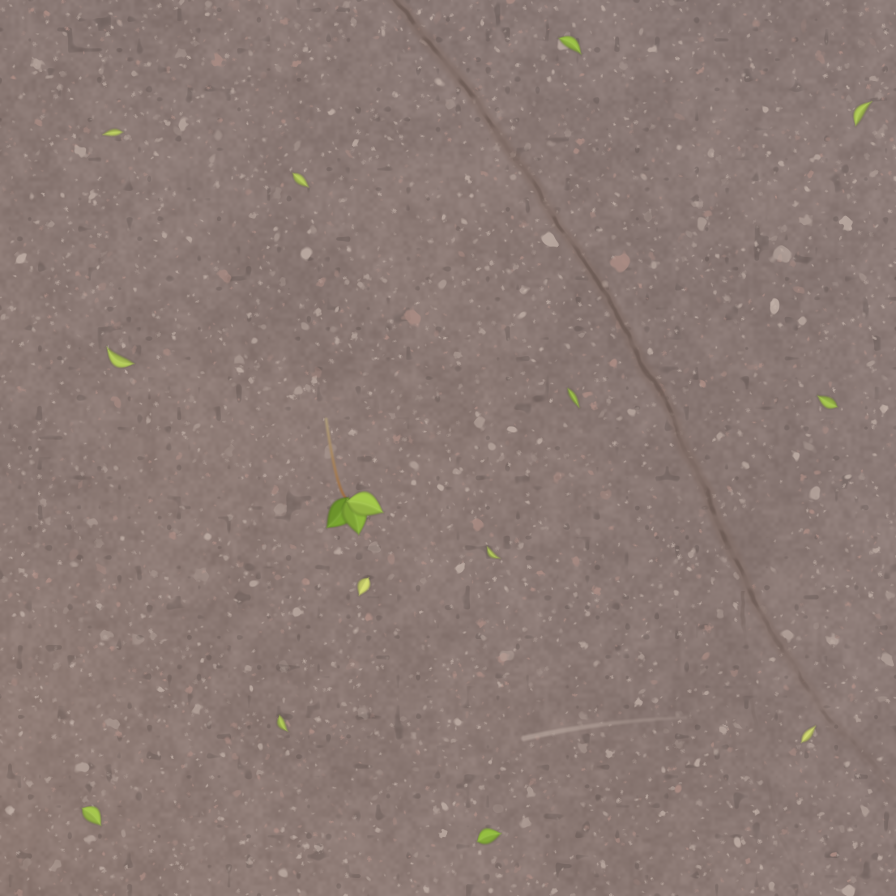
Reproduce this texture procedurally as a Shadertoy shader.

```glsl
// Worn asphalt: a faintly mottled grey-brown ground with soft pale grit, a
// curved forked crack, a pale scrape, small scattered leaves and a green sprig.
// Value noise makes the ground; hashed cells place the grit and the leaves.

#define ASPHALT_LIGHT vec3(0.562, 0.492, 0.472)
#define ASPHALT_DARK  vec3(0.524, 0.456, 0.437)
#define GRIT_PALE     vec3(0.755, 0.690, 0.655)
#define GRIT_PINK     vec3(0.690, 0.560, 0.525)
#define CRACK_COLOR   vec3(0.400, 0.335, 0.310)
#define LEAF_GREEN    vec3(0.500, 0.680, 0.200)
#define LEAF_YELLOW   vec3(0.800, 0.820, 0.430)
#define LEAF_ORANGE   vec3(0.870, 0.570, 0.290)
#define GRAIN_AMOUNT  0.060
#define SOFTNESS      0.0020
#define LEAF_CELLS    4.0

vec3 hash3(vec2 p) {
    vec3 q = fract(p.xyx * vec3(0.1031, 0.1030, 0.0973));
    q += dot(q, q.yxz + 33.33);
    return fract((q.xxy + q.yzz) * q.zyx);
}

float noise(vec2 p) {
    vec2 i = floor(p), f = fract(p);
    f = f * f * (3.0 - 2.0 * f);
    vec2 e = vec2(0.0, 1.0);
    return mix(mix(hash3(i).x, hash3(i + e.yx).x, f.x),
               mix(hash3(i + e.xy).x, hash3(i + e.yy).x, f.x), f.y);
}

float fbm(vec2 p) {
    float sum = 0.0, amp = 0.5;
    for (int i = 0; i < 4; i++) {
        sum += amp * noise(p);
        p = mat2(0.8, 0.6, -0.6, 0.8) * p * 2.03 + 7.1;
        amp *= 0.5;
    }
    return sum / 0.9375;
}

vec2 rotate(vec2 p, float a) {
    float c = cos(a), s = sin(a);
    return vec2(c * p.x + s * p.y, c * p.y - s * p.x);
}

float cover(float d) {
    float soft = max(SOFTNESS, 0.8 / iResolution.y);
    return smoothstep(soft, -soft, d);
}

// One irregular stone in some cells of a grid
vec3 addGrit(vec3 col, vec2 uv, float cells, float density, float seed) {
    vec2 p = rotate(uv, seed) * cells + seed * 17.0;
    vec2 id = floor(p);
    vec3 h = hash3(id), k = hash3(id + 71.3);
    vec2 q = rotate(fract(p) - mix(vec2(0.3), vec2(0.7), h.xy), k.x * 6.28);
    q.y *= 1.0 + 0.8 * k.y;
    float radius = mix(0.11, 0.28, k.z * k.z);
    float d = length(q) - radius * (0.5 + 1.0 * noise(p * 6.0));
    float strength = step(h.z, density) * mix(0.2, 0.85, fract(k.x * 7.0 + k.y));
    vec3 tint = mix(GRIT_PALE, GRIT_PINK, step(0.75, fract(k.y * 9.0)));
    return mix(col, tint, cover(d / cells) * strength);
}

// Pointed, bent leaf with a dim rim and a pale midrib
vec3 addLeaf(vec3 col, vec2 p, float angle, float size, float width, float bend, vec3 tint) {
    vec2 q = rotate(p, angle) / size;
    float x = clamp(q.x, -1.0, 1.0);
    q.y += bend * (x * x - 0.3);
    float halfWidth = width * (1.0 - x * x) * (1.0 - 0.3 * x);
    float d = max(abs(q.y) - halfWidth, abs(q.x) - 1.0) * size;
    vec3 shade = tint * (0.94 + 0.12 * smoothstep(-0.2, 0.2, q.y));
    shade *= mix(0.88, 1.0, smoothstep(0.0, 0.004, -d));
    shade += 0.05 * cover((abs(q.y) - 0.04) * size);
    col *= 1.0 - 0.12 * cover(d - 0.0015);
    return mix(col, shade, cover(d));
}

// Crack lines as x over the distance t below the top edge
float mainCrack(float t) {
    float turn = max(t - 0.62, 0.0);
    return 0.443 + 0.813 * t - 0.336 * t * t + 1.5 * turn * turn;
}

vec3 addCracks(vec3 col, vec2 uv) {
    float t = 1.0 - uv.y;
    float wobble = 0.014 * (fbm(uv * 24.0) - 0.5);
    float slope = (mainCrack(t + 0.01) - mainCrack(t)) / 0.01;
    float d = abs(uv.x - mainCrack(t) + wobble) / sqrt(1.0 + slope * slope);
    float low = max(t - 0.66, 0.0);
    float fork = abs(uv.x - 0.828 - 0.62 * low * low + wobble) + step(t, 0.66);
    float fade = 1.0 - 0.7 * smoothstep(0.6, 0.9, t);
    float broken = 0.25 + 0.75 * smoothstep(0.3, 0.65, noise(uv * 60.0));
    vec3 edge = ASPHALT_DARK * vec3(0.96, 0.93, 0.90);
    col = mix(col, edge, 0.55 * fade * smoothstep(0.011, 0.002, d));
    col = mix(col, CRACK_COLOR, fade * broken * 0.7 * smoothstep(0.0038, 0.0006, d));
    return mix(col, CRACK_COLOR, fade * broken * 0.4 * smoothstep(0.0035, 0.0008, fork));
}

vec3 addLitter(vec3 col, vec2 uv) {
    vec2 id = floor(uv * LEAF_CELLS);
    vec3 h = hash3(id + 5.7), k = hash3(id + 43.9);
    vec2 p = uv - (id + mix(vec2(0.14), vec2(0.86), h.xy)) / LEAF_CELLS;
    vec3 tint = mix(LEAF_GREEN, LEAF_YELLOW, fract(h.z * 13.0));
    tint = mix(tint, LEAF_ORANGE, step(0.72, k.x));
    float size = mix(0.009, 0.020, k.y * k.y);
    if (h.z > 0.85) return col;
    return addLeaf(col, p, k.z * 6.28, size, mix(0.22, 0.6, fract(k.x * 5.0)), k.y - 0.5, tint);
}

// Bent twig that ends in a cluster of leaves
vec3 addSprig(vec3 col, vec2 p) {
    float along = clamp(p.y / 0.09, 0.0, 1.0);
    float stem = length(p - vec2(-0.026 * sqrt(along), along * 0.09)) - 0.0015;
    col = mix(col, mix(vec3(0.62, 0.42, 0.25), vec3(0.68, 0.61, 0.48), along), cover(stem));
    for (int i = 0; i < 3; i++) {
        float f = float(i);
        float angle = -2.2 + 0.95 * f;
        vec2 center = 0.019 * vec2(cos(angle), sin(angle));
        vec3 tint = mix(LEAF_GREEN, LEAF_YELLOW, 0.16 * f) * (0.9 + 0.06 * f);
        col = addLeaf(col, p - center, angle, 0.021, 0.62, 0.15, tint);
    }
    return col;
}

void mainImage(out vec4 fragColor, in vec2 fragCoord) {
    vec2 uv = fragCoord / iResolution.y;

    // Ground: faint mottling, fine grain and a slight drift of hue
    float mottle = 0.5 * fbm(uv * 6.0) + 0.5 * fbm(uv * 42.0 + 9.0);
    vec3 col = mix(ASPHALT_DARK, ASPHALT_LIGHT, smoothstep(0.30, 0.68, mottle));
    col += GRAIN_AMOUNT * (0.6 * noise(uv * 210.0) + 0.4 * noise(uv * 110.0 + 3.0) - 0.5);
    col += vec3(0.006, 0.0, -0.006) * (fbm(uv * 4.0 + 20.0) - uv.x - uv.y + 0.5);
    col *= 1.0 - 0.12 * smoothstep(0.84, 0.95, noise(uv * 90.0 + 31.0));

    // Grit from fine to coarse
    col = addGrit(col, uv, 125.0, 0.22, 0.4);
    col = addGrit(col, uv, 62.0, 0.20, 1.1);
    col = addGrit(col, uv, 38.0, 0.12, 2.3);
    col = addGrit(col, uv, 24.0, 0.05, 0.8);

    // Crack, scrape and plant litter
    col = addCracks(col, uv);
    float s = clamp((uv.x - 0.585) / 0.18, 0.0, 1.0);
    float scrape = length(uv - vec2(0.585 + 0.18 * s, 0.176 + 0.04 * s - 0.017 * s * s));
    col = mix(col, GRIT_PALE, 0.6 * (1.0 - 0.7 * s) * cover(scrape - 0.003 * (1.0 - 0.5 * s)));
    col = addLitter(col, uv);
    col = addSprig(col, uv - vec2(0.39, 0.442));

    fragColor = vec4(clamp(col, 0.0, 1.0), 1.0);
}
```
